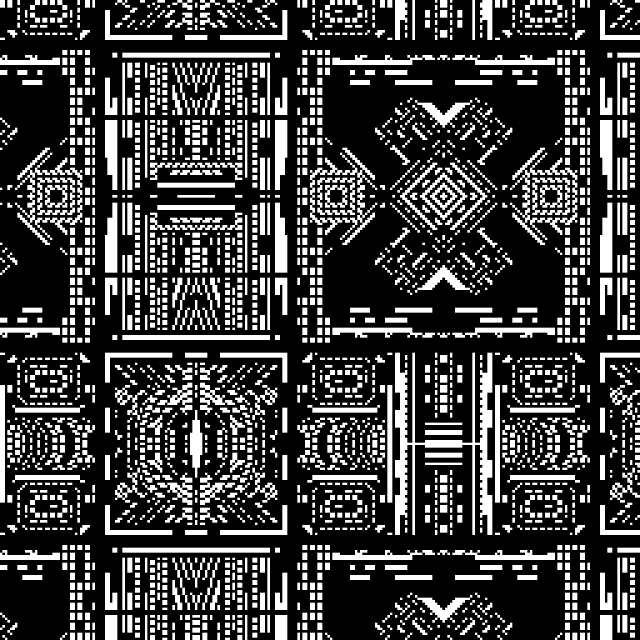
A WebGL 1 fragment shader for this pattern:

```glsl
precision highp float;

uniform vec2 u_resolution;

#define CELLS 256.0
#define HALF_REPEAT 99.0
#define MIRROR_AXIS 78.0
#define NARROW 36.0
#define WIDE 58.0
#define DASH_FILL 0.7
#define WIDE_LINES 0.6
#define DOTTED_LINES 0.4
#define SAMPLES 3
#define INK vec3(1.0)
#define GROUND vec3(0.0)

float hash(vec2 p) {
  return fract(sin(dot(p, vec2(12.9898, 78.233))) * 43758.5453);
}

// 1 where lo <= v <= hi, for whole cells
float band(float v, float lo, float hi) {
  return step(lo - 0.25, v) * step(v, hi + 0.25);
}

// Broken line, dash lengths in cells
float dashes(float along, float len, float seed) {
  return step(hash(vec2(floor(along / len), seed)), DASH_FILL);
}

// Parallel lines of one or two cells, each either dotted or dashed
float strips(float across, float along, float pitch, float len, float seed) {
  float id = floor(across / pitch);
  float width = 1.0 + step(hash(vec2(id, seed + 5.0)), WIDE_LINES);
  float on = step(mod(across, pitch), width - 0.5);
  float dotted = step(mod(along + id, 3.0), 1.5);
  float kind = step(hash(vec2(id, seed)), DOTTED_LINES);
  float gap = step(0.5, mod(along, len));
  return on * mix(dashes(along, len, id + seed) * max(gap, step(4.5, len)), dotted, kind);
}

// Long upright lines around a dotted core
float columnPanel(vec2 p) {
  float v = strips(p.x + 1.0, p.y, 3.0, 8.0, 3.0);
  v = max(v, band(p.x, 34.0, 35.0) * dashes(p.y, 9.0, 2.0));
  float core = strips(p.x, p.y, 3.0, 4.0, 19.0);
  float fork = abs(p.x - floor(max(p.y - 32.0, 0.0) * 0.3));
  float forked = band(p.y, 32.0, 53.0) * step(p.x, 9.5);
  core = mix(core, strips(fork, p.y, 3.0, 5.0, 5.0), forked);
  float bracket = max(p.x - 4.0, p.y);
  core = mix(core, strips(bracket, p.x + p.y, 3.0, 4.0, 8.0), band(p.y, 7.0, 14.0));
  v = mix(v, core, step(p.x, 16.5));
  v *= 1.0 - band(p.y, 31.0, 32.0);
  float bars = band(p.y, 0.0, 0.0) * dashes(p.x, 8.0, 3.0);
  bars += band(p.y, 4.0, 5.0) * step(p.x, 15.5);
  v = mix(v, bars, step(p.y, 6.5) * step(p.x, 18.5));
  v *= 1.0 - band(p.y, 1.0, 2.0);
  float rail = band(p.y, 56.0, 57.0) * step(hash(vec2(floor(p.x * 0.5), 4.0)), 0.88);
  return mix(v, rail, step(53.5, p.y));
}

// Diamond rings, crossed diagonals and dark lozenges in a block frame
float diamondPanel(vec2 p) {
  float d = p.x + p.y;
  float e = p.x - p.y;
  float v = strips(d, e, 4.0, 5.0, 31.0);
  // Arms: blocks with stripes in alternating directions
  float turn = mod(floor(d / 10.0) + floor((e + 2.0) / 10.0), 2.0);
  float arm = mix(strips(d, e, 4.0, 12.0, 14.0), strips(e, d, 4.0, 9.0, 26.0), turn);
  arm *= step(0.5, mod(e + 2.0, 10.0)) * band(e, -27.0, 3.0) * step(d, 54.5);
  v = mix(v, arm, step(26.5, d));
  float outer = strips(e, d, 4.0, 5.0, 12.0) * band(e, 17.0, 34.0);
  v = mix(v, outer, step(26.5, d) * step(10.5, e));
  float eye = max(abs(p.x - 43.0), p.y);
  v = mix(v, strips(eye, d, 3.0, 6.0, 9.0), step(eye, 10.5));
  float heart = band(d, 0.0, 1.0) + band(d, 4.0, 5.0) + band(d, 8.0, 9.0);
  v = mix(v, heart, step(d, 10.5));
  float notch = band(-e, 28.0, 32.0) * step(p.y, 37.5);
  v = mix(v, notch, step(p.x, 9.5) * step(26.5, -e));
  v *= step(15.0, abs(p.x - 37.0) + 1.4 * abs(p.y - 34.0));
  // Dashed ledges along the edge
  float ledge = band(p.y, 45.0, 46.0) * dashes(p.x, 5.0, 2.0);
  ledge += band(p.y, 49.0, 50.0) * dashes(p.x, 4.0, 15.0) * step(14.5, p.x);
  ledge += band(p.y, 53.0, 54.0) * dashes(p.x, 4.0, 6.0) * step(12.5, p.x);
  ledge += band(p.y, 55.0, 56.0) * dashes(p.x, 3.0, 11.0) * step(hash(p), 0.7);
  v = mix(v, ledge * step(p.x, 37.5 + step(51.5, p.y) * 20.0), step(43.5, p.y));
  // Block frame
  vec2 tile = vec2(3.0, 4.0);
  vec2 inner = step(vec2(0.5), mod(p, tile));
  float blocks = inner.x * inner.y * step(hash(floor(p / tile) + 7.0), 0.72);
  float frame = step(47.5, p.x) * step(10.5, eye);
  frame = max(frame, step(42.5, p.x) * step(47.5, p.y));
  frame *= step(27.5, e) + step(20.5, p.y) + step(52.5, p.x);
  return mix(v, blocks, min(frame, 1.0));
}

// Dotted arcs, slanted corners and a bright spine
float speckledPanel(vec2 p) {
  float r = floor(length(p * vec2(1.0, 0.8)));
  float dots = step(hash(floor(p * 0.5) + 7.0), 0.6) * step(mod(p.x + p.y, 3.0), 1.5);
  float v = mix(dots, strips(r, p.y, 3.0, 3.0, 21.0), step(hash(floor(p / 6.0)), 0.55));
  float corner = step(22.5, p.y) * step(5.5, p.x);
  v = mix(v, strips(p.x - p.y, p.y, 4.0, 4.0, 16.0), corner);
  float spine = step(p.x + floor(p.y * 0.2), 2.5) * step(p.y, 13.5);
  spine = max(spine, strips(p.x, p.y, 2.0, 3.0, 2.0) * step(13.5, p.y));
  v = mix(v, spine, step(p.x, 3.5));
  v *= step(max(p.x, p.y), 32.5);
  v = max(v, band(p.y, 35.0, 36.0) * dashes(p.x, 5.0, 6.0));
  return max(v, band(p.x, 35.0, 36.0) * dashes(p.y, 5.0, 7.0));
}

// Central ladder flanked by rounded rings and curved ripples
float ladderPanel(vec2 p) {
  float rungs = band(p.y, 0.0, 1.0) + band(p.y, 4.0, 5.0) + band(p.y, 8.0, 8.0);
  float mid = mix(strips(p.x, p.y, 3.0, 4.0, 22.0), rungs, step(p.y, 9.5));
  float posts = strips(p.x, p.y, 3.0, 7.0, 27.0) * step(9.5, p.x);
  posts = max(posts, band(p.x, 12.0, 12.0) + band(p.x, 16.0, 17.0) * step(p.y, 28.5));
  mid = mix(mid, posts, step(7.5, p.x));
  mid = max(mid, step(p.y, 0.5) * step(p.x, 16.5));
  vec2 q = abs(p - vec2(40.0, 25.0)) - vec2(3.0, 0.0);
  float ring = floor(max(max(q.x, q.y), (q.x + q.y) * 0.64));
  float along = q.x > q.y ? p.y : p.x;
  float side = strips(ring, along, 3.0, 4.0, 33.0);
  side = mix(side, band(p.x, 27.0, 52.0), band(p.y, 13.0, 14.0));
  float ripple = strips(p.x + floor(p.y * p.y * 0.06), p.y, 3.0, 4.0, 41.0);
  side = mix(side, ripple * step(p.y, 10.5), step(p.y, 12.5));
  side = max(side * step(23.5, p.x), band(p.x, 21.0, 22.0) * dashes(p.y, 12.0, 1.0));
  return mix(mid, side, step(19.5, p.x)) * step(p.y, 36.5);
}

float pattern(vec2 cell) {
  // Mirrored repeat: narrow panels at zero, wide panels at the half repeat
  vec2 m = abs(mod(cell - MIRROR_AXIS + HALF_REPEAT, 2.0 * HALF_REPEAT) - HALF_REPEAT);
  vec2 wide = step(vec2(NARROW + 2.5), m);
  vec2 p = mix(m, HALF_REPEAT - m, wide);
  vec2 inside = step(p, mix(vec2(NARROW), vec2(WIDE), wide) + 0.5);
  float tall = mix(columnPanel(p), diamondPanel(p), wide.x);
  float low = mix(speckledPanel(p), ladderPanel(p), wide.x);
  return clamp(mix(low, tall, wide.y), 0.0, 1.0) * inside.x * inside.y;
}

void main() {
  // Average several points per pixel to smooth cell edges
  float n = float(SAMPLES);
  float sum = 0.0;
  for (int j = 0; j < SAMPLES; j++) {
    for (int i = 0; i < SAMPLES; i++) {
      vec2 offset = (vec2(float(i), float(j)) + 0.5) / n - 0.5;
      sum += pattern(floor((gl_FragCoord.xy + offset) / u_resolution * CELLS));
    }
  }
  gl_FragColor = vec4(mix(GROUND, INK, sum / (n * n)), 1.0);
}
```
